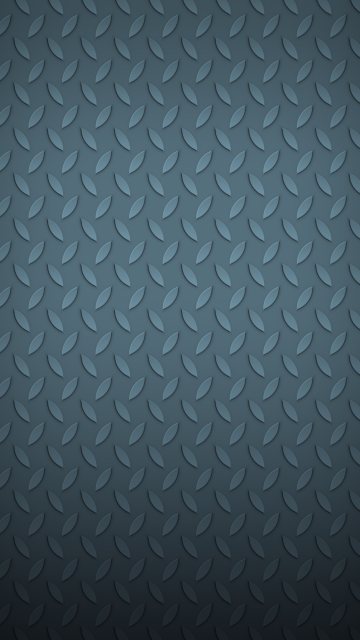
Reproduce this texture procedurally as a Shadertoy shader.

```glsl
const vec3 DEEP_SHADE = vec3(0.035, 0.040, 0.052);
const vec3 STEEL = vec3(0.335, 0.440, 0.492);
const vec3 GLINT = vec3(1.42, 1.40, 1.38);

// Lengths are fractions of the canvas height
const vec2 PITCH = vec2(0.0524, 0.0708);
const vec2 LUG_HALF = vec2(0.0070, 0.0212);
const float LUG_TILT = 0.60;
const float RIM_WIDTH = 0.0013;

// Offset from the nearest point of a rectangular lattice
vec2 latticeOffset(vec2 p, vec2 origin, vec2 pitch) {
    return (fract((p - origin) / pitch + 0.5) - 0.5) * pitch;
}

// Pointed lens: the overlap of two circles, long axis along y
float lensDistance(vec2 p, vec2 halfSize) {
    float radius = 0.5 * (halfSize.y * halfSize.y / halfSize.x + halfSize.x);
    return length(vec2(abs(p.x) + radius - halfSize.x, p.y)) - radius;
}

// Lit sheet: dark at the foot, dimmed at the top and sides
vec3 sheetColor(vec2 uv) {
    vec3 color = mix(DEEP_SHADE, STEEL, smoothstep(-0.20, 0.58, uv.y));
    float topFade = 0.28 * smoothstep(0.70, 1.03, uv.y);
    float sideFade = 0.16 * pow(abs(2.0 * uv.x - 1.0), 3.5);
    return color * (1.0 - topFade) * (1.0 - sideFade);
}

// One family of raised lugs; lean is -1 for left, +1 for right
vec3 addLugs(vec3 color, vec2 p, vec2 origin, float lean, float pixel) {
    vec2 offset = latticeOffset(p, origin, PITCH);
    vec2 axis = vec2(lean * sin(LUG_TILT), cos(LUG_TILT));
    vec2 normal = vec2(axis.y, -axis.x);
    vec2 local = vec2(dot(offset, normal), dot(offset, axis));
    float dist = lensDistance(local, LUG_HALF);

    // Overhead light: positive on the upper flank, negative on the lower
    float flank = -lean * smoothstep(-0.25, 0.25, local.x / LUG_HALF.x) * 2.0 + lean;
    float upper = max(flank, 0.0);
    float lower = max(-flank, 0.0);

    // Soft contact shadow around the lug
    float shadow = exp(-max(dist, 0.0) / (1.3 * RIM_WIDTH));
    vec3 result = color * (1.0 - shadow * (0.10 + 0.32 * lower));

    // Face brightens towards its lower end
    float slope = clamp(0.5 - 0.5 * offset.y / (0.8 * LUG_HALF.y), 0.0, 1.0);
    vec3 face = color * mix(1.08, 1.31, slope);
    float inside = 1.0 - smoothstep(-0.6 * pixel, 0.6 * pixel, dist);
    result = mix(result, face, inside);

    // Thin rim: bright above, dark below
    float halfRim = 0.5 * RIM_WIDTH;
    float rim = 1.0 - smoothstep(halfRim - 0.5 * pixel, halfRim + 0.7 * pixel, abs(dist));
    float glintAmount = lean > 0.0 ? 0.75 : 0.30;
    float darkAmount = lean > 0.0 ? 0.34 : 0.58;
    result = mix(result, color * GLINT, rim * upper * glintAmount);
    return mix(result, color * 0.35, rim * lower * darkAmount);
}

void mainImage(out vec4 fragColor, in vec2 fragCoord) {
    vec2 uv = fragCoord / iResolution.xy;
    vec2 p = fragCoord / iResolution.y;
    float pixel = 1.0 / iResolution.y;

    vec3 color = sheetColor(uv);
    color = addLugs(color, p, vec2(0.0339, 0.6406), -1.0, pixel);
    color = addLugs(color, p, vec2(0.0048, 0.6050), 1.0, pixel);
    fragColor = vec4(color, 1.0);
}
```
